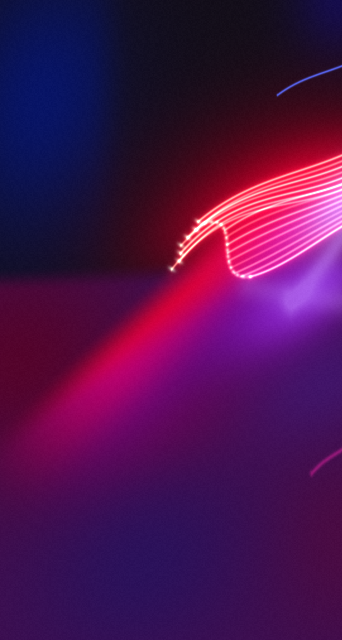
Reproduce this background procedurally as a WebGL 1 fragment shader.

```glsl
precision highp float;
// Long-exposure light painting: a ribbon of hot light trails over soft colour.
// Rotated gaussian glows are layered for the background, then loops of thin
// curves draw the trails, with a beaded cubic hook closing the ribbon.
uniform vec2 u_resolution;

#define CANVAS vec2(4.10, 7.68)
#define FAN_TRAILS 7
#define HOOK_TRAILS 9
#define HOOK_STEPS 20
#define CORE_WIDTH 0.014
#define HALO_WIDTH 0.055
#define BEAD_COUNT 15.0
#define GRAIN 0.018

const vec3 CREAM = vec3(1.0, 0.82, 0.62);
const vec3 EMBER = vec3(0.95, 0.12, 0.20);
const vec3 MINT = vec3(0.45, 0.85, 0.68);
const vec3 LAVENDER = vec3(0.76, 0.52, 0.98);

float hash(vec2 p) {
  return fract(sin(dot(p, vec2(12.9898, 78.233))) * 43758.5453);
}

// Gaussian ellipse with the given centre, radii and tilt.
float glow(vec2 p, vec2 centre, vec2 radii, float tilt) {
  vec2 d = p - centre;
  float c = cos(tilt), s = sin(tilt);
  d = vec2(c * d.x + s * d.y, c * d.y - s * d.x) / radii;
  return exp(-dot(d, d));
}

float falloff(float d, float width) {
  return exp(-d * d / (width * width));
}

// Distance to a bowed trail, running left to right; far away outside its span.
float trail(vec2 p, vec2 a, vec2 b, float bow) {
  float span = b.x - a.x;
  float t = (p.x - a.x) / span;
  float u = clamp(t, 0.0, 1.0);
  float y = mix(a.y, b.y, u) + bow * u * (1.0 - u) * (1.0 - u);
  float slope = (b.y - a.y + bow * (1.0 - u) * (1.0 - 3.0 * u)) / span;
  return length(vec2((p.y - y) / sqrt(1.0 + slope * slope), (t - u) * span));
}

vec2 hook(float t) {
  float s = 1.0 - t;
  return s * s * s * vec2(2.45, 5.0) + 3.0 * s * s * t * vec2(2.95, 5.15)
       + 3.0 * s * t * t * vec2(2.5, 4.3) + t * t * t * vec2(3.0, 4.36);
}

vec3 upperField(vec2 p) {
  vec3 col = vec3(0.075, 0.055, 0.095);
  float blue = glow(p, vec2(0.5, 6.5), vec2(1.15, 1.75), -0.25);
  blue *= mix(0.4, 1.0, 1.0 - smoothstep(1.05, 1.65, p.x));
  col = mix(col, vec3(0.03, 0.08, 0.40), blue);
  col = mix(col, vec3(0.08, 0.05, 0.30), glow(p, vec2(4.1, 7.7), vec2(0.6, 0.7), 0.0));
  col = mix(col, vec3(0.48, 0.0, 0.10), glow(p, vec2(3.35, 5.3), vec2(1.65, 1.0), 0.4));
  return mix(col, vec3(0.86, 0.0, 0.19), 0.9 * glow(p, vec2(3.5, 5.4), vec2(1.25, 0.42), 0.43));
}

vec3 lowerField(vec2 p) {
  vec3 col = vec3(0.245, 0.055, 0.31);
  col = mix(col, vec3(0.33, 0.015, 0.17), glow(p, vec2(0.2, 3.3), vec2(1.6, 1.35), 0.0));
  col = mix(col, vec3(0.38, 0.02, 0.25), 0.8 * glow(p, vec2(1.7, 2.5), vec2(1.5, 0.65), 0.35));
  col = mix(col, vec3(0.16, 0.07, 0.36), 0.9 * glow(p, vec2(1.7, 0.9), vec2(1.4, 1.1), 0.6));
  col = mix(col, vec3(0.30, 0.04, 0.25), 0.8 * glow(p, vec2(4.1, 1.2), vec2(0.8, 1.2), 0.0));
  return mix(col, vec3(0.25, 0.09, 0.45), 0.7 * glow(p, vec2(3.9, 3.1), vec2(1.1, 0.6), 0.5));
}

// Diagonal beam: crisp on its upper left side, fading red to violet across.
vec3 addBeam(vec3 col, vec2 p) {
  vec2 q = p - vec2(0.0, 2.43);
  float across = dot(q, vec2(0.69, -0.72));
  float along = dot(q, vec2(0.72, 0.69));
  vec3 hue = mix(vec3(0.86, 0.0, 0.20), vec3(0.74, 0.0, 0.44),
                 smoothstep(0.15, 0.65, across + 0.18 * (2.3 - along)));
  hue = mix(hue, vec3(0.48, 0.02, 0.58), smoothstep(0.45, 1.15, across));
  float power = smoothstep(-0.12, 0.32, across) * falloff(max(across - 0.3, 0.0), 0.85);
  power *= smoothstep(-0.7, 1.8, along) * (1.0 - smoothstep(3.8, 5.2, along));
  return mix(col, hue, power);
}

vec3 addVioletLight(vec3 col, vec2 p) {
  col = mix(col, vec3(0.50, 0.06, 0.70), 0.85 * glow(p, vec2(3.45, 4.05), vec2(0.95, 0.5), 0.6));
  col = mix(col, vec3(0.58, 0.22, 0.88), 0.85 * glow(p, vec2(3.75, 4.2), vec2(0.7, 0.32), 0.6));
  col = mix(col, vec3(0.84, 0.08, 0.62), 0.85 * glow(p, vec2(3.55, 4.9), vec2(0.85, 0.3), 0.55));
  col = mix(col, LAVENDER, 0.9 * glow(p, vec2(4.15, 5.25), vec2(0.65, 0.3), 0.75));
  float rays = falloff(trail(p, vec2(3.5, 4.05), vec2(4.2, 4.95), -0.2), 0.11)
             + 0.5 * falloff(trail(p, vec2(3.0, 4.25), vec2(4.2, 4.05), -0.2), 0.16);
  return mix(col, LAVENDER, 0.5 * min(rays, 1.0));
}

vec3 trailLight(float d, float strength) {
  return strength * (CREAM * falloff(d, CORE_WIDTH) + 0.28 * EMBER * falloff(d, HALO_WIDTH));
}

vec3 ribbon(vec2 p) {
  vec3 light = vec3(0.0);
  // Trails fanning out of the mint-tipped left end.
  for (int i = 0; i < FAN_TRAILS; i++) {
    float k = float(i) / float(FAN_TRAILS - 1);
    vec2 start = mix(vec2(2.06, 4.45), vec2(2.36, 5.02), k);
    start.x += 0.04 * sin(9.0 * k);
    float d = trail(p, start, vec2(4.2, mix(5.45, 5.86, k)), mix(1.7, 0.7, k));
    light += trailLight(d, 0.4 + 0.5 * hash(vec2(k, 3.0)));
    light += 0.7 * MINT * glow(p, start, vec2(0.045, 0.025), -0.6);
  }
  // Trails leaving the hook toward the right edge.
  for (int i = 0; i < HOOK_TRAILS; i++) {
    float k = float(i) / float(HOOK_TRAILS - 1);
    float d = trail(p, hook(mix(0.3, 1.0, k)), vec2(4.2, mix(5.5, 5.02, k)), mix(0.5, -0.35, k));
    light += trailLight(d, mix(0.25 + 0.5 * hash(vec2(k, 7.0)), 0.9, step(0.99, k)));
  }
  // Beaded hook, as the nearest of short segments.
  float nearest = 9.0, place = 0.0;
  for (int i = 0; i < HOOK_STEPS; i++) {
    float t = float(i) / float(HOOK_STEPS);
    vec2 a = hook(t), ab = hook(t + 1.0 / float(HOOK_STEPS)) - a;
    float h = clamp(dot(p - a, ab) / dot(ab, ab), 0.0, 1.0);
    float d = length(p - a - ab * h);
    if (d < nearest) { nearest = d; place = t + h / float(HOOK_STEPS); }
  }
  float bead = 0.5 + 0.5 * cos(6.2832 * BEAD_COUNT * place);
  return light + mix(CREAM, MINT, 0.5 * bead) * falloff(nearest, 0.022) * (0.35 + 0.5 * bead);
}

void main() {
  vec2 p = gl_FragCoord.xy / u_resolution * CANVAS;
  float horizon = 4.33 + 0.04 * p.x;
  float below = 1.0 - smoothstep(horizon - 0.17, horizon + 0.14, p.y);
  vec3 col = mix(upperField(p), lowerField(p), below);
  col = addVioletLight(addBeam(col, p), p);
  col += ribbon(p) * (1.0 - 0.45 * col);

  // Lone arcs: a blue one above, a faint rose one below.
  float blueArc = falloff(trail(p, vec2(3.33, 6.54), vec2(4.2, 6.93), 0.27), 0.014);
  float roseArc = falloff(trail(p, vec2(3.74, 2.0), vec2(4.2, 2.35), 0.2), 0.025);
  col = mix(col, vec3(0.36, 0.42, 1.0), 0.9 * blueArc);
  col += vec3(0.30, 0.04, 0.16) * roseArc;

  col += GRAIN * (hash(floor(p * 66.0)) - 0.5);
  gl_FragColor = vec4(clamp(col, 0.0, 1.0), 1.0);
}
```
